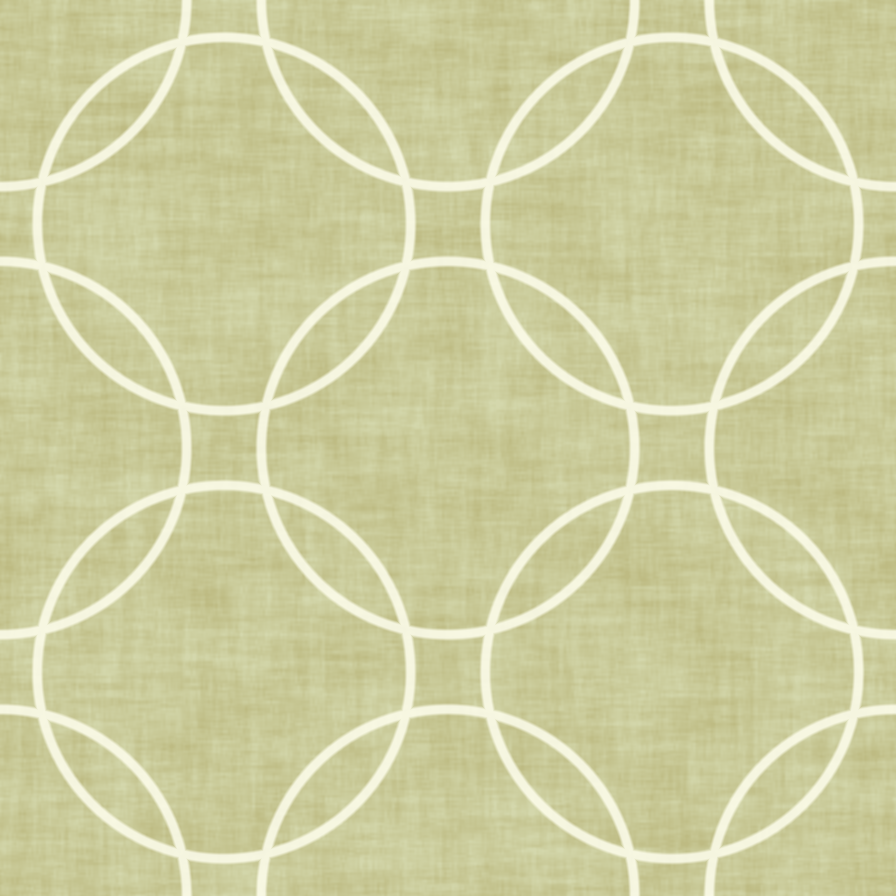
This pattern is drawn by a Shadertoy shader. Its source:

```glsl
float hash(vec2 p) {
    return fract(sin(dot(p, vec2(127.1, 311.7))) * 43758.5);
}

// Value noise with a whole number of cells, wrapping at the canvas edges
float wrapNoise(vec2 uv, vec2 cells, float seed) {
    vec2 p = uv * cells;
    vec2 i = floor(p);
    vec2 f = fract(p);
    f = f * f * (3.0 - 2.0 * f);
    vec2 lo = mod(i, cells) + seed;
    vec2 hi = mod(i + 1.0, cells) + seed;
    return mix(mix(hash(lo), hash(vec2(hi.x, lo.y)), f.x),
               mix(hash(vec2(lo.x, hi.y)), hash(hi), f.x), f.y);
}

// Linen brightness, centred on zero: slubs, fine threads and soft blotches
float linen(vec2 uv) {
    float warp = wrapNoise(uv, vec2(110.0, 12.0), 3.0)
               + wrapNoise(uv, vec2(230.0, 30.0), 17.0);
    float weft = wrapNoise(uv, vec2(10.0, 120.0), 31.0)
               + wrapNoise(uv, vec2(32.0, 250.0), 47.0);
    float grain = wrapNoise(uv, vec2(360.0, 120.0), 59.0)
                + wrapNoise(uv, vec2(120.0, 360.0), 73.0);
    float blotch = wrapNoise(uv, vec2(14.0, 18.0), 89.0)
                 + wrapNoise(uv, vec2(36.0, 48.0), 97.0);
    return 0.27 * (warp - 1.0) + 0.30 * (weft - 1.0)
         + 0.20 * (grain - 1.0) + 0.24 * (blotch - 1.0);
}

// Distance to the outline of the nearest ring on a unit square lattice
float ringDistance(vec2 p) {
    return abs(length(fract(p) - 0.5) - 0.4167);
}

void mainImage(out vec4 fragColor, in vec2 fragCoord) {
    vec2 uv = fragCoord / iResolution.xy;

    // Woven ground, from tan shadows to pale green highlights
    float weave = linen(uv);
    vec3 ground = mix(vec3(0.745, 0.735, 0.515), vec3(0.83, 0.845, 0.675),
                      clamp(0.5 + weave, 0.0, 1.0));

    // Two interleaved ring lattices, two repeats each way
    vec2 cell = uv * 2.0;
    float d = min(ringDistance(cell), ringDistance(cell + 0.5));
    float soft = max(0.0045, 1.5 / iResolution.y);
    float line = 1.0 - smoothstep(0.0108 - soft, 0.0108 + soft, d);

    vec3 cream = vec3(0.965, 0.965, 0.88) + 0.02 * weave;
    fragColor = vec4(mix(ground, cream, line), 1.0);
}
```
